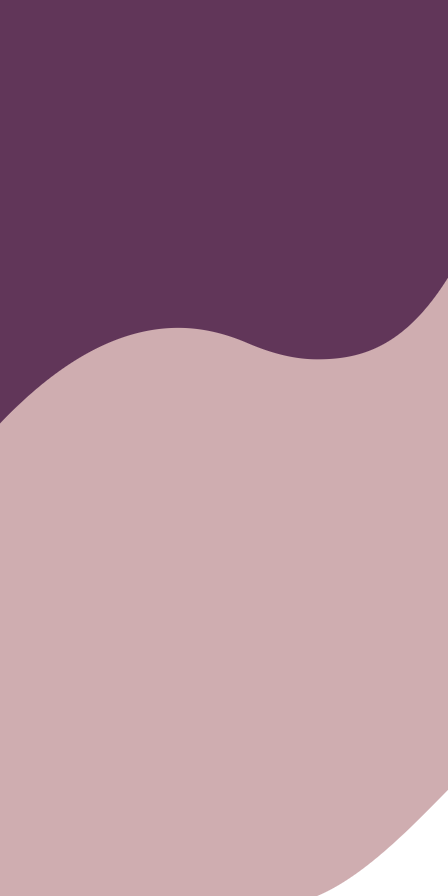
A Shadertoy shader for this background:

```glsl
#define PLUM vec3(0.380, 0.210, 0.349)
#define ROSE vec3(0.812, 0.678, 0.690)
#define WHITE vec3(1.0)
#define CANVAS vec2(1.0, 2.0)

// Wave knots: x, height, slope
#define WAVE_LEFT vec3(0.000, 1.0547, 1.05)
#define WAVE_CREST vec3(0.398, 1.2682, 0.00)
#define WAVE_BEND vec3(0.552, 1.2344, -0.43)
#define WAVE_TROUGH vec3(0.708, 1.1979, 0.00)
#define WAVE_RIGHT vec3(1.000, 1.3802, 1.60)

// Corner knots: x, height, slope
#define CORNER_START vec3(0.708, 0.000, 0.42)
#define CORNER_END vec3(1.000, 0.237, 1.03)

// Cubic Hermite height between two knots
float hermite(float x, vec3 a, vec3 b) {
    float span = b.x - a.x;
    float t = clamp((x - a.x) / span, 0.0, 1.0);
    float s = 1.0 - t;
    return s * s * ((1.0 + 2.0 * t) * a.y + t * span * a.z)
         + t * t * ((1.0 + 2.0 * s) * b.y - s * span * b.z);
}

float waveHeight(float x) {
    if (x < WAVE_CREST.x) return hermite(x, WAVE_LEFT, WAVE_CREST);
    if (x < WAVE_BEND.x) return hermite(x, WAVE_CREST, WAVE_BEND);
    if (x < WAVE_TROUGH.x) return hermite(x, WAVE_BEND, WAVE_TROUGH);
    return hermite(x, WAVE_TROUGH, WAVE_RIGHT);
}

// Extends in a straight line below the canvas
float cornerHeight(float x) {
    return hermite(x, CORNER_START, CORNER_END)
         + min(x - CORNER_START.x, 0.0) * CORNER_START.z;
}

// One-pixel antialiased step at zero
float coverage(float d) {
    float pixel = length(vec2(dFdx(d), dFdy(d)));
    return clamp(0.5 + d / max(pixel, 1e-6), 0.0, 1.0);
}

void mainImage(out vec4 fragColor, in vec2 fragCoord) {
    vec2 p = fragCoord / iResolution.xy * CANVAS;

    // Plum above the wave, white below the corner curve
    vec3 color = mix(ROSE, PLUM, coverage(p.y - waveHeight(p.x)));
    color = mix(color, WHITE, coverage(cornerHeight(p.x) - p.y));

    fragColor = vec4(color, 1.0);
}
```
